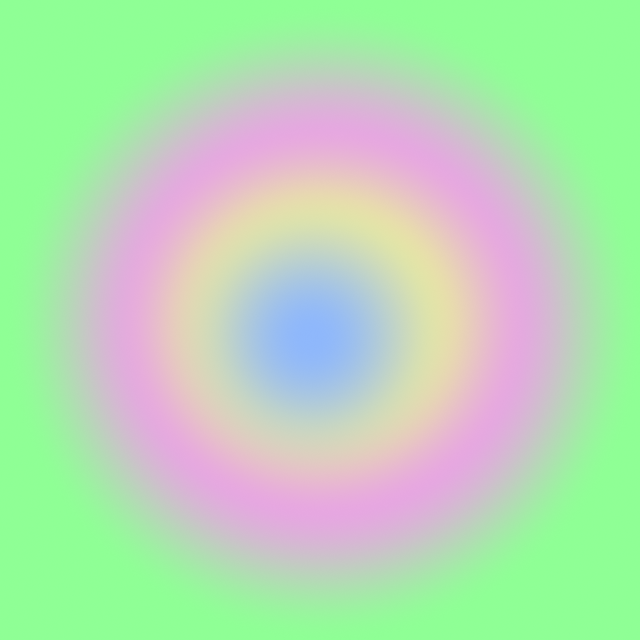
Reproduce this background procedurally as a three.js fragment shader.

```glsl
// Soft concentric glows on a mint ground: a wide pink disc, a yellow disc
// and a small blue core, each slightly off centre. Every disc is a smooth
// radial falloff blended over the one below, with faint hash dithering.

varying vec2 vUv;

// Coverage of a blurred ellipse: 1 up to the inner radius, 0 past the outer.
float softDisc(vec2 p, vec2 centre, vec2 stretch, float inner, float outer) {
  float r = length((p - centre) / stretch);
  return 1.0 - smoothstep(inner, outer, r);
}

// Sine-free hash in 0..1.
float hash(vec2 p) {
  vec3 q = fract(vec3(p.xyx) * 0.1031);
  q += dot(q, q.yzx + 33.33);
  return fract((q.x + q.y) * q.z);
}

void main() {
  vec3 mint = vec3(0.56, 1.0, 0.585);
  vec3 pink = vec3(0.905, 0.65, 0.885);
  vec3 yellow = vec3(0.91, 0.915, 0.625);
  vec3 blue = vec3(0.56, 0.72, 0.985);

  // Glows from the widest to the smallest
  vec3 colour = mint;
  colour = mix(colour, pink, softDisc(vUv, vec2(0.508, 0.495), vec2(1.0), 0.285, 0.50));
  colour = mix(colour, yellow, softDisc(vUv, vec2(0.503, 0.498), vec2(1.02, 0.965), 0.15, 0.32));
  colour = mix(colour, blue, softDisc(vUv, vec2(0.486, 0.473), vec2(1.0), 0.01, 0.235));

  // Dither below one colour step to hide banding
  colour += (hash(floor(vUv * 1024.0)) - 0.5) / 255.0;

  gl_FragColor = vec4(colour, 1.0);
}
```
